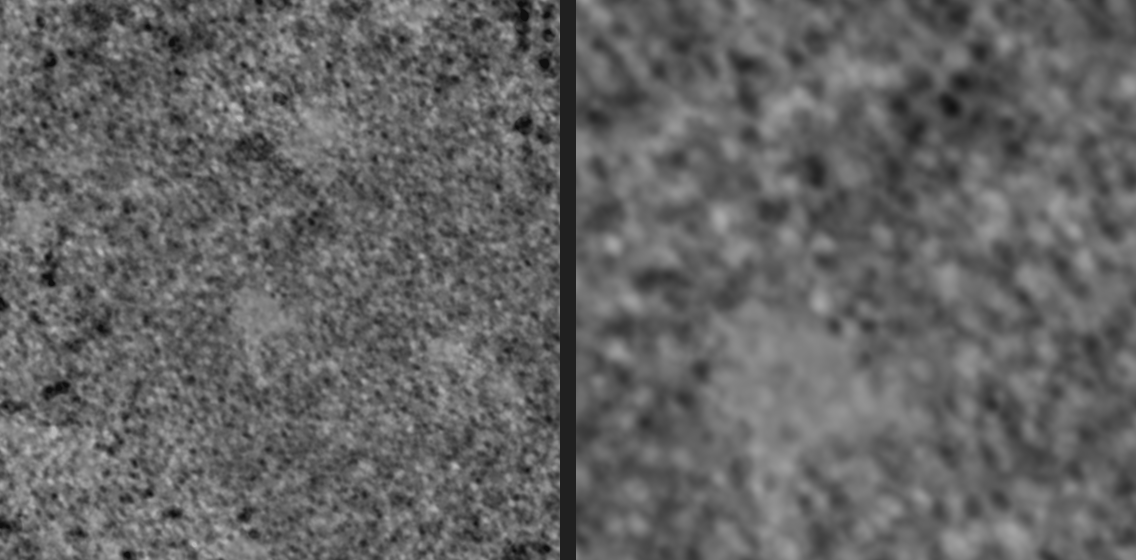
Left, the full canvas; right, a detail of the centre.
Give the GLSL for this texture, as a Shadertoy shader.

```glsl
// Mottled grey mineral surface: soft fine grain, dark clumps and pale calm spots.
// Each layer is cellular noise: one jittered, randomly weighted soft dot per cell,
// summed over neighbouring cells and scaled to unit variance.

// Cells across the canvas height
const float BROAD_CELLS = 4.5;
const float CLOUD_CELLS = 13.0;
const float CLUMP_CELLS = 44.0;
const float GRAIN_CELLS = 98.0;
const float SPECK_CELLS = 165.0;

// Brightness added per unit of each layer
const float BASE_GREY = 0.389;
const float BROAD_GAIN = 0.020;
const float CLOUD_GAIN = 0.030;
const float CLUMP_GAIN = 0.036;
const float GRAIN_GAIN = 0.070;
const float SPECK_GAIN = 0.022;

const float CLUMP_DARKNESS = 0.17;
const float CALM_GREY = 0.51;
const float GRAIN_STRETCH = 0.87;
const vec2 QUIET_CENTRE = vec2(0.60, 0.45);
const float UNIT_VARIANCE = 2.18;

// Three random values from 0 to 1 for a cell
vec3 hash3(vec2 cell) {
    vec3 q = fract(cell.xyx * vec3(0.1031, 0.1030, 0.0973));
    q += dot(q, q.yxz + 33.33);
    return fract((q.xxy + q.yzz) * q.zyx);
}

// Sum of soft dots with random positions and signs
float dotNoise(vec2 p, float seed) {
    vec2 home = floor(p);
    float total = 0.0;
    for (int y = -1; y <= 1; y++) {
        for (int x = -1; x <= 1; x++) {
            vec2 cell = home + vec2(x, y);
            vec3 rnd = hash3(cell + seed);
            vec2 offset = p - cell - rnd.xy;
            float falloff = max(1.0 - dot(offset, offset), 0.0);
            total += (2.0 * rnd.z - 1.0) * falloff * falloff;
        }
    }
    return total * UNIT_VARIANCE;
}

// Squeeze across the falling diagonal, for a faint slant in the grain
vec2 slant(vec2 p) {
    vec2 diagonal = vec2(p.x - p.y, p.x + p.y) * 0.70711;
    return vec2(diagonal.x * GRAIN_STRETCH, diagonal.y / GRAIN_STRETCH);
}

void mainImage(out vec4 fragColor, in vec2 fragCoord) {
    vec2 uv = fragCoord / iResolution.y;

    // Layers from coarse to fine
    float broad = dotNoise(uv * BROAD_CELLS, 17.0);
    float cloud = dotNoise(uv * CLOUD_CELLS, 59.0);
    float clump = dotNoise(uv * CLUMP_CELLS, 131.0);
    float grain = dotNoise(slant(uv) * GRAIN_CELLS, 307.0);
    float speck = dotNoise(uv * SPECK_CELLS, 523.0);

    // Rough regions gather away from the quiet centre
    float outward = length(uv - QUIET_CENTRE) * 3.0 - 1.3;
    float rough = smoothstep(-0.6, 1.3, outward + 0.6 * broad);

    // Fine texture, stronger where the surface is rough
    float texture_ = CLUMP_GAIN * clump + GRAIN_GAIN * grain + SPECK_GAIN * speck;
    float grey = BASE_GREY + BROAD_GAIN * broad + texture_ * mix(0.90, 1.10, rough);
    grey += CLOUD_GAIN * cloud * mix(0.6, 1.4, rough);

    // Dark clumps, thicker in the darker clouds
    float darkSpot = smoothstep(0.5, 2.0, 0.15 * grain - clump - 0.35 * cloud);
    grey -= CLUMP_DARKNESS * rough * darkSpot;

    // Pale spots where the grain fades out
    float calm = smoothstep(1.5, 2.6, cloud + 0.25 * clump);
    grey = mix(grey, CALM_GREY + 0.3 * texture_, 0.75 * calm);

    fragColor = vec4(vec3(clamp(grey, 0.06, 0.72)), 1.0);
}
```
